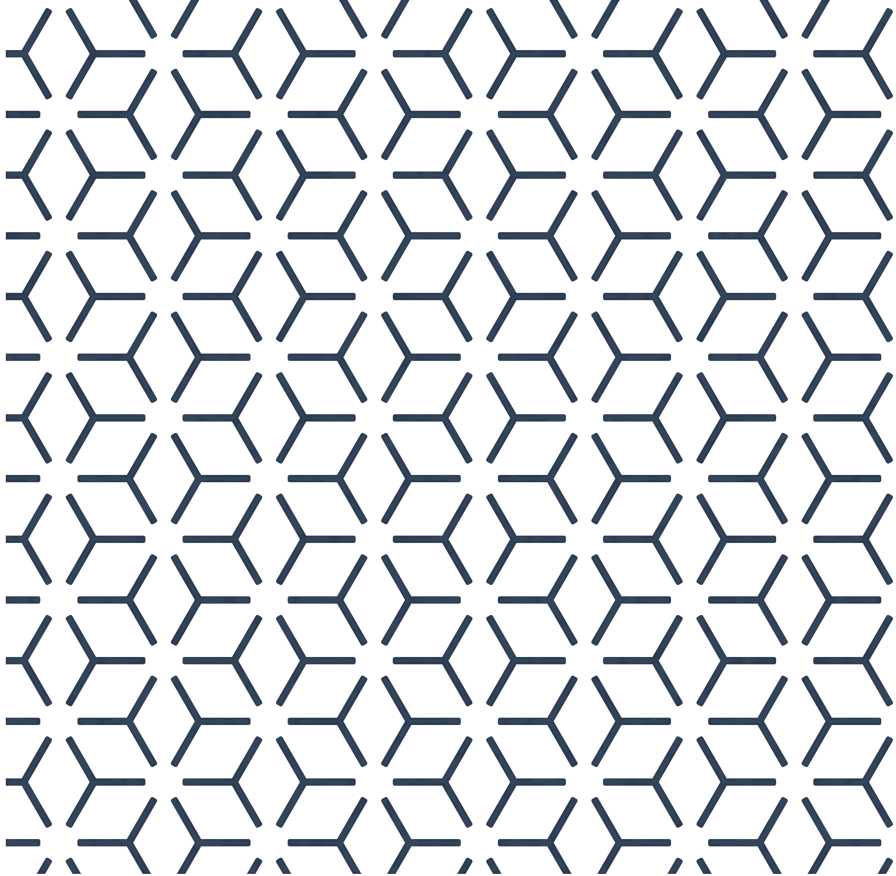
This pattern is drawn by a Shadertoy shader. Its source:

```glsl
const float SIXTH_TURN = 1.0471976;

float hash(vec2 p) {
    return fract(sin(dot(p, vec2(127.1, 311.7))) * 43758.5453);
}

float valueNoise(vec2 p) {
    vec2 cell = floor(p);
    vec2 f = fract(p);
    f = f * f * (3.0 - 2.0 * f);
    return mix(mix(hash(cell), hash(cell + vec2(1, 0)), f.x),
               mix(hash(cell + vec2(0, 1)), hash(cell + vec2(1, 1)), f.x), f.y);
}

float roundedBox(vec2 p, vec2 halfSize, float radius) {
    vec2 q = abs(p) - halfSize + radius;
    return length(max(q, 0.0)) + min(max(q.x, q.y), 0.0) - radius;
}

// Offset from the nearest centre of a honeycomb with unit sides
vec2 hexLocal(vec2 p) {
    vec2 period = vec2(3.0, sqrt(3.0));
    vec2 a = p - period * round(p / period);
    vec2 b = p - period * (round(p / period - 0.5) + 0.5);
    return dot(a, a) < dot(b, b) ? a : b;
}

// Six spokes reach from an open centre to the corners of each hexagon
float spokes(vec2 p) {
    vec2 local = hexLocal(p);
    float angle = atan(local.y, local.x);
    angle -= SIXTH_TURN * round(angle / SIXTH_TURN);
    vec2 folded = length(local) * vec2(cos(angle), sin(angle));
    return roundedBox(folded - vec2(0.665, 0.0), vec2(0.4, 0.052), 0.03);
}

void mainImage(out vec4 fragColor, in vec2 fragCoord) {
    // One unit is a hexagon side; y runs down from the top
    float pixel = 12.5 / iResolution.y;
    vec2 p = vec2(fragCoord.x, iResolution.y - fragCoord.y) * pixel;

    float d = spokes(p - vec2(2.34, 0.767));

    // Narrow margins at the left, right and bottom
    vec2 overrun = max(vec2(0.083, -1.0) - p, p - vec2(12.75, 12.47));
    d = max(d, max(overrun.x, overrun.y));

    // Slightly uneven ink, darker towards the rims
    float tone = valueNoise(p * 9.0) * 0.5 + smoothstep(-0.05, 0.0, d) * 0.5;
    vec3 ink = mix(vec3(0.20, 0.27, 0.35), vec3(0.16, 0.22, 0.31), smoothstep(0.3, 0.7, tone));

    float coverage = 1.0 - smoothstep(-0.75 * pixel, 0.75 * pixel, d);
    fragColor = vec4(mix(vec3(1.0), ink, coverage), 1.0);
}
```
